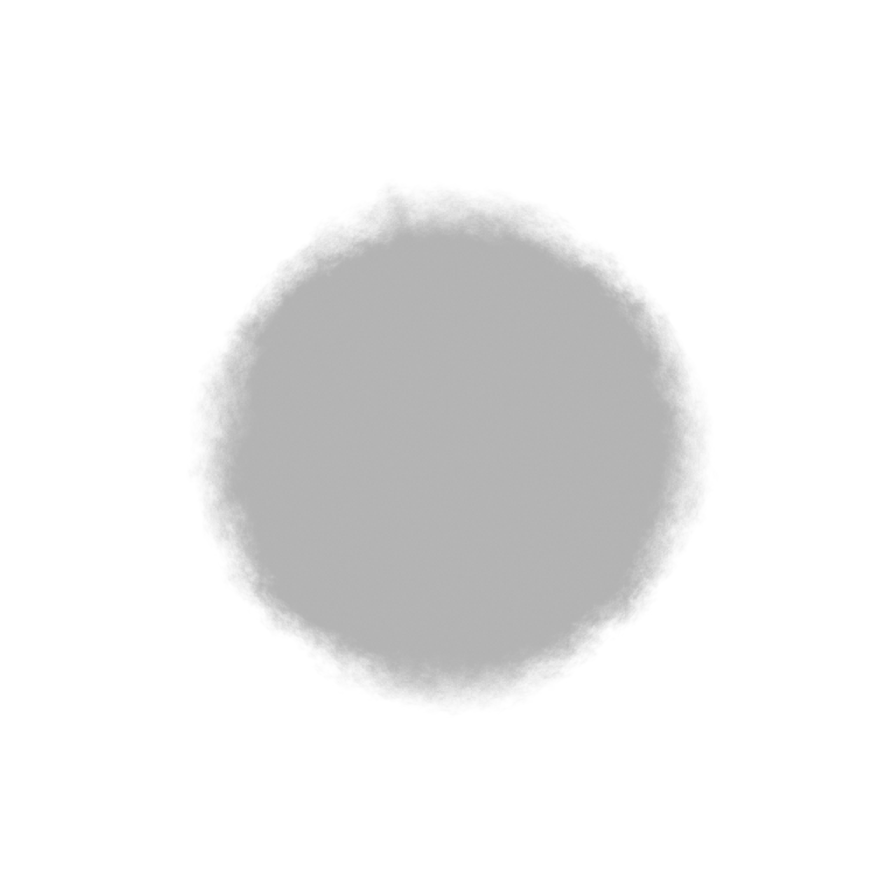
A Shadertoy shader for this background:

```glsl
// A soft grey disc on white, with a frayed, furry rim like ink bleeding into paper.
// The rim is a radial fade whose radius is shifted by noise in polar coordinates,
// stretched along the radius to form fibres; a fine grain roughens the fade.

float hash(vec2 p) {
    vec3 q = fract(vec3(p.xyx) * 0.1031);
    q += dot(q, q.yzx + 33.33);
    return fract((q.x + q.y) * q.z);
}

// Value noise that repeats along x after a whole number of cells
float ringNoise(vec2 p, float cells) {
    vec2 cell = floor(p);
    vec2 f = p - cell;
    f = f * f * (3.0 - 2.0 * f);
    float left = mod(cell.x, cells);
    float right = mod(cell.x + 1.0, cells);
    return mix(mix(hash(vec2(left, cell.y)), hash(vec2(right, cell.y)), f.x),
               mix(hash(vec2(left, cell.y + 1.0)), hash(vec2(right, cell.y + 1.0)), f.x), f.y);
}

// Layered fibres, centred on zero; turn is the angle in whole turns
float fibres(float turn, float radius) {
    float sum = 0.0, weight = 0.36, cells = 36.0;
    for (int i = 0; i < 5; i++) {
        vec2 p = vec2(turn * cells, radius * cells * 0.85 + float(i) * 17.0);
        sum += weight * (ringNoise(p, cells) - 0.5);
        weight *= 0.8;
        cells *= 2.0;
    }
    return sum;
}

void mainImage(out vec4 fragColor, in vec2 fragCoord) {
    vec2 uv = (fragCoord - 0.5 * iResolution.xy) / min(iResolution.x, iResolution.y) + 0.5;
    vec2 p = uv - vec2(0.505, 0.497);
    float radius = length(p);
    float angle = atan(p.y, p.x);

    // Slightly uneven outline: flatter at lower right, wider fringe along the axes
    float rim = 0.262 - 0.006 * exp(-6.0 * (1.0 - cos(angle + 0.62)));
    float softness = 0.027 + 0.006 * cos(4.0 * angle);
    float tuft = 0.013 * exp(-700.0 * (1.0 - cos(angle - 1.80)));
    float edge = radius - rim - tuft - 0.034 * fibres(angle / 6.2831853 + 0.5, radius);
    float ink = 1.0 - smoothstep(-softness, softness * 1.15, edge);

    // Fine grain, strongest halfway through the fade
    float grain = hash(floor(uv * 512.0) + 7.0) - 0.5;
    ink += grain * (0.32 * ink * (1.0 - ink) + 0.02 * ink);

    vec3 grey = vec3(0.706);
    fragColor = vec4(mix(vec3(1.0), grey, clamp(ink, 0.0, 1.02)), 1.0);
}
```
